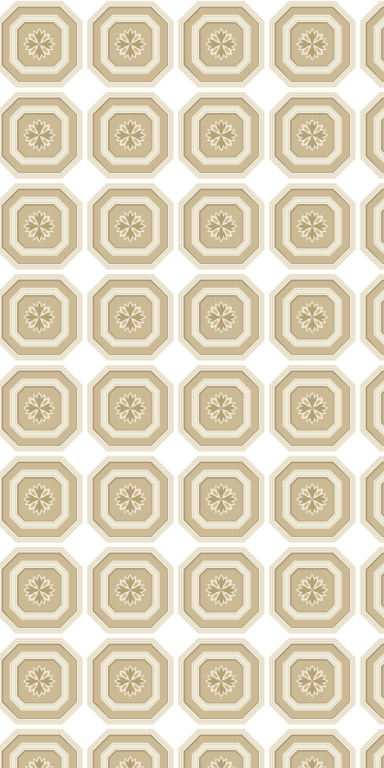
This pattern is drawn by a WebGL 1 fragment shader. Its source:

```glsl
precision mediump float;
// Grid of moulded octagonal panels in cream and tan, each with a cross-shaped flower.
uniform vec2 u_resolution;

const vec3 CREAM = vec3(0.94, 0.92, 0.85);
const vec3 TAN = vec3(0.80, 0.73, 0.58);
const vec3 GROOVE = vec3(0.85, 0.81, 0.71);
const vec3 SHADOW = vec3(0.67, 0.60, 0.48);
const vec3 BRONZE = vec3(0.71, 0.63, 0.45);

float pixelSize;

// Antialiased coverage of the region where d is negative
float fill(float d) {
  return clamp(0.5 - d / pixelSize, 0.0, 1.0);
}

// Coverage of the strip between two levels of d
float band(float d, float inner, float outer) {
  return fill(d - outer) - fill(d - inner);
}

// Nested octagon level: straight sides lie at |x| or |y| = level
float octagon(vec2 p) {
  p = abs(p);
  return max(max(p.x, p.y), (p.x + p.y) * 0.7071 - 0.042);
}

// Pointed leaf centred at c, with its long axis along unit vector dir
float leaf(vec2 p, vec2 c, vec2 dir, float halfLength, float halfWidth) {
  p -= c;
  vec2 q = abs(vec2(p.x * dir.y - p.y * dir.x, dot(p, dir)));
  float r = (halfLength * halfLength + halfWidth * halfWidth) / (2.0 * halfWidth);
  return length(vec2(q.x + r - halfWidth, q.y)) - r;
}

// Sunken tan panel, with a rim shadow that is wider at the upper left
vec3 panel(vec3 color, vec2 p, float level, float edge) {
  float shade = 0.007 + 0.009 * smoothstep(-0.15, 0.15, p.y - p.x);
  color = mix(color, TAN, fill(level - edge));
  return mix(color, SHADOW, band(level, edge - shade, edge));
}

// Four three-pointed arms with outlined petals on the diagonals
vec3 flower(vec3 color, vec2 p) {
  vec2 q = abs(p);
  q = vec2(min(q.x, q.y), max(q.x, q.y));
  float arm = leaf(q, vec2(0.0, 0.078), vec2(0.0, 1.0), 0.080, 0.024);
  arm = min(arm, leaf(q, vec2(0.028, 0.086), vec2(0.45, 0.893), 0.055, 0.014));
  float petal = leaf(q, vec2(0.066), vec2(0.7071), 0.054, 0.024);
  color = mix(color, CREAM, fill(min(arm, petal) - 0.012));
  color = mix(color, TAN, fill(petal + 0.008));
  return mix(color, BRONZE, fill(arm));
}

void main() {
  // Square cells, anchored to the top edge of the canvas
  float scale = 4.22 / u_resolution.x;
  pixelSize = scale;
  vec2 cell = vec2(gl_FragCoord.x, u_resolution.y - gl_FragCoord.y) * scale;
  vec2 p = fract(cell - vec2(0.431, 0.486) + 0.5) - 0.5;
  p.y = -p.y;
  float level = octagon(p);

  // Outer frame with fine grooves
  vec3 color = mix(vec3(1.0), CREAM, fill(level - 0.478));
  color = mix(color, GROOVE, band(level, 0.458, 0.464));
  color = mix(color, GROOVE, band(level, 0.434, 0.441));
  color = panel(color, p, level, 0.412);

  // Raised inner frame
  color = mix(color, CREAM, fill(level - 0.324));
  color = mix(color, GROOVE, band(level, 0.304, 0.310));
  color = mix(color, GROOVE, band(level, 0.258, 0.264));
  color = panel(color, p, level, 0.242);

  gl_FragColor = vec4(flower(color, p), 1.0);
}
```
